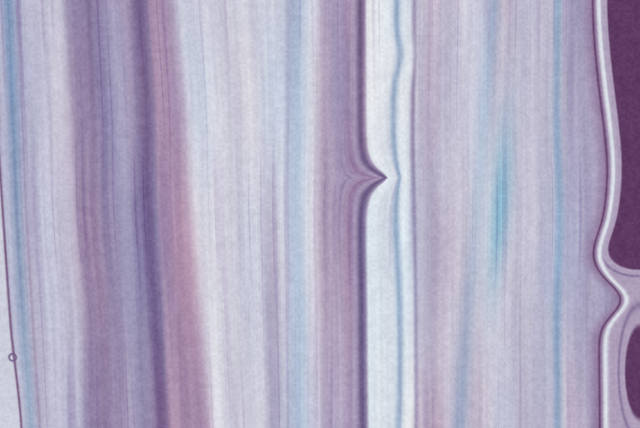
Reproduce this texture procedurally as a WebGL 1 fragment shader.

```glsl
precision highp float;
// Marbled paper: tall veins of lilac, plum, white and pale blue paint with small folds.
uniform vec2 u_resolution;

const vec3 LILAC = vec3(0.72, 0.72, 0.81);
const vec3 PALE = vec3(0.80, 0.805, 0.86);
const vec3 WHITE = vec3(0.86, 0.88, 0.91);
const vec3 ROSE = vec3(0.65, 0.55, 0.67);
const vec3 MAUVE = vec3(0.57, 0.52, 0.66);
const vec3 VIOLET = vec3(0.45, 0.37, 0.54);
const vec3 PLUM = vec3(0.37, 0.23, 0.39);
const vec3 BLUE = vec3(0.54, 0.63, 0.75);
const vec3 TURQUOISE = vec3(0.47, 0.69, 0.79);

float hash(vec2 p) {
  vec3 q = fract(vec3(p.xyx) * 0.1031);
  q += dot(q, q.yzx + 33.33);
  return fract((q.x + q.y) * q.z);
}

float noise(vec2 p) {
  vec2 i = floor(p), f = fract(p);
  f = f * f * (3.0 - 2.0 * f);
  return mix(mix(hash(i), hash(i + vec2(1, 0)), f.x),
             mix(hash(i + vec2(0, 1)), hash(i + 1.0), f.x), f.y);
}

float bump(float v, float centre, float width) {
  float t = (v - centre) / width;
  return exp(-t * t);
}

// Everything right of the edge takes the new colour.
vec3 sheet(vec3 col, vec3 paint, float x, float edge, float soft) {
  return mix(col, paint, smoothstep(edge - soft, edge + soft, x));
}

vec3 vein(vec3 col, vec3 paint, float x, float centre, float width, float amount) {
  return mix(col, paint, amount * bump(x, centre, width));
}

// Streaks drawn out along the flow, from broad to hair-thin.
float streaks(float x, float y) {
  float sum = 0.0, amp = 0.5, freq = 40.0;
  for (int i = 0; i < 4; i++) {
    sum += amp * (noise(vec2(x * freq, y * (1.2 + freq * 0.012) + freq)) - 0.5);
    freq *= 2.1;
    amp *= 0.7;
  }
  return sum;
}

// Sideways pull of a sharp cusp, steeper on its right side.
float cuspPull(vec2 p, vec2 tip) {
  float reach = p.x < tip.x ? 0.05 : 0.024;
  return 0.04 * exp(-abs(p.y - tip.y) * 36.0) * bump(p.x, tip.x, reach);
}

float foldPath(float y) {
  return 0.947 - 0.011 * smoothstep(0.7, 1.0, y) + 0.011 * bump(y, 0.6, 0.13)
       - 0.012 * bump(y, 0.41, 0.06) + 0.034 * bump(y, 0.3, 0.05);
}

float smoothMax(float a, float b, float k) {
  float h = max(k - abs(a - b), 0.0) / k;
  return max(a, b) + h * h * k * 0.25;
}

vec3 leftVeins(float x, float y) {
  vec3 col = sheet(LILAC, MAUVE, x, 0.118, 0.012);
  col = vein(col, BLUE, x, 0.03, 0.009, 0.9);
  col = vein(col, MAUVE, x, 0.044, 0.003, 0.5);
  col = vein(col, VIOLET, x, 0.15, 0.009, 0.5);
  col = vein(col, LILAC, x, 0.195, 0.016, 0.4);
  col = vein(col, VIOLET, x, 0.236, 0.011, 1.0);
  col = sheet(col, ROSE, x, 0.249, 0.004);
  col = sheet(col, PALE, x, 0.303 + 0.025 * (0.5 - y), 0.016);
  col = vein(col, MAUVE, x, 0.425, 0.014, 0.55 * smoothstep(0.8, 0.2, y));
  return vein(col, BLUE, x, 0.468, 0.013, 0.4);
}

vec3 middleVeins(vec3 col, float x, float y) {
  col = sheet(col, mix(ROSE, LILAC, 0.45), x, 0.5, 0.012);
  col = vein(col, ROSE, x, 0.545, 0.008, 0.8);
  col = vein(col, VIOLET * 0.95, x, 0.565, 0.0065, 1.0);
  col = sheet(col, WHITE, x, 0.574, 0.003);
  float sway = 0.004 * sin(y * 7.0) + 0.008 * bump(y, 0.87, 0.05);
  col = vein(col, BLUE, x - sway, 0.62, 0.006, 0.8);
  col = vein(col, MAUVE, x - 0.5 * sway, 0.649, 0.005, 0.85);
  return sheet(col, mix(PALE, ROSE, 0.18), x, 0.652, 0.005);
}

vec3 rightVeins(vec3 col, float x, float y) {
  col = vein(col, ROSE, x, 0.685, 0.022, 0.5 * noise(vec2(x * 30.0, y * 5.0)));
  float lean = x - 0.05 * (y - 0.5);
  col = vein(col, BLUE, lean, 0.745, 0.012, 0.5);
  col = vein(col, TURQUOISE, lean, 0.78, 0.016, 0.8 * bump(y, 0.52, 0.2));
  col = vein(col, BLUE, x, 0.872, 0.007, 0.85);
  return sheet(col, mix(LILAC, MAUVE, 0.4), x, 0.884, 0.008);
}

// Plum pools at the right border, ringed by mauve and a bright thread.
vec3 foldedPools(vec3 col, vec2 p) {
  float r = p.x - foldPath(p.y);
  float upper = smoothMax((0.014 - r) * 1.5, 0.37 - p.y, 0.06);
  float lower = (length((p - vec2(1.003, 0.13)) / vec2(0.024, 0.11)) - 1.0) * 0.035;
  float d = min(upper, lower);
  col = sheet(col, mix(ROSE, VIOLET, 0.4), r, -0.02, 0.014);
  col = vein(col, PLUM, r, -0.009, 0.002, 0.8);
  col = sheet(col, mix(ROSE, LILAC, 0.4), r, -0.003, 0.002);
  col = vein(col, VIOLET, d, 0.015, 0.003, 0.6 * step(0.0, r));
  col = vein(col, WHITE, r, 0.001, 0.0045, 1.0);
  return mix(col, PLUM, smoothstep(0.003, -0.003, d));
}

// Pale pool with a red rim and a small curl near the lower left corner.
vec3 cornerCurl(vec3 col, vec2 p) {
  float edge = 0.048 * (0.65 - p.y);
  col = mix(col, PALE, smoothstep(0.003, -0.003, p.x - edge));
  col = vein(col, PLUM, p.x, edge, 0.0022, 0.7);
  float ring = length((p - vec2(0.021, 0.165)) * vec2(1.5, 1.0));
  return vein(col, VIOLET, ring, 0.008, 0.0025, 0.9);
}

void main() {
  vec2 p = gl_FragCoord.xy / u_resolution;
  vec2 q = p;
  q.x += 0.007 * (noise(vec2(p.x * 8.0, p.y * 4.0)) - 0.5);
  float lean = 0.034 * (1.0 - smoothstep(0.28, 0.5, q.x));
  float x = q.x - lean * (0.5 - q.y) - cuspPull(q, vec2(0.597, 0.585));

  vec3 col = leftVeins(x, q.y);
  col = middleVeins(col, x, q.y);
  col = rightVeins(col, x, q.y);

  // Drifting tints and fine streaks follow the flow.
  float tint = noise(vec2(x * 28.0, q.y * 2.5 + 7.0)) - 0.5;
  col += tint * vec3(0.07, 0.02, -0.01);
  col += streaks(x, q.y) * vec3(0.17, 0.18, 0.13);
  float hair = smoothstep(0.72, 0.95, noise(vec2(x * 210.0, q.y * 2.0)));
  col -= hair * vec3(0.04, 0.06, 0.035);

  col = foldedPools(col, q);
  col = cornerCurl(col, q);

  // Paper tooth.
  vec2 paper = gl_FragCoord.xy / u_resolution.y;
  col += 0.045 * (noise(paper * 190.0) - 0.5) + 0.025 * (noise(paper * 70.0) - 0.5);
  gl_FragColor = vec4(clamp(col, 0.0, 1.0), 1.0);
}
```
